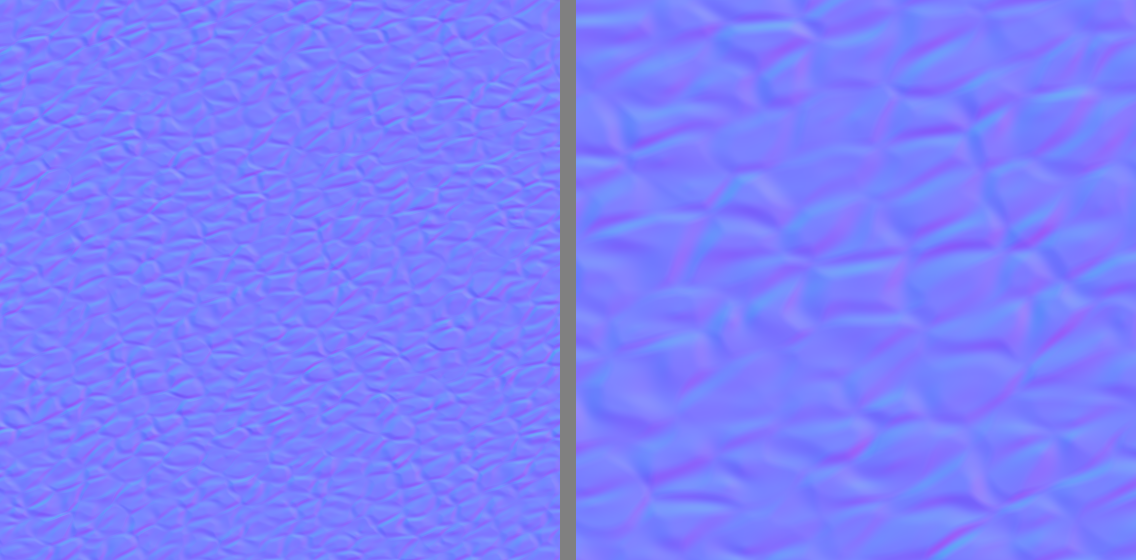
Left, the full canvas; right, a detail of the centre.
A WebGL 2 fragment shader for this texture map:

```glsl
#version 300 es
precision highp float;

uniform vec2 u_resolution;
out vec4 outColor;

const float GRAIN_TILT = 0.33;
const vec2 GRAIN_SCALE = vec2(21.0, 37.0);
const float CREASE_DEPTH = 0.0014;
const float SAMPLE_STEP = 0.0026;
const vec2 MEAN_TILT = vec2(-0.028, -0.008);

// Integer lattice hash, two values in 0..1
vec2 hash2(vec2 cell) {
    uvec2 v = uvec2(ivec2(cell) + 4096);
    v = v * 1664525u + 1013904223u;
    v.x += v.y * 1664525u;
    v.y += v.x * 1664525u;
    v ^= v >> 16u;
    v.x += v.y * 1664525u;
    v.y += v.x * 1664525u;
    v ^= v >> 16u;
    return vec2(v & 65535u) / 65535.0;
}

float cornerSlope(vec2 cell, vec2 offset) {
    float angle = 6.28318 * hash2(cell).x;
    return dot(vec2(cos(angle), sin(angle)), offset);
}

float gradientNoise(vec2 p) {
    vec2 cell = floor(p);
    vec2 f = p - cell;
    vec2 u = f * f * f * (f * (f * 6.0 - 15.0) + 10.0);
    vec2 e = vec2(1.0, 0.0);
    float low = mix(cornerSlope(cell, f), cornerSlope(cell + e.xy, f - e.xy), u.x);
    float high = mix(cornerSlope(cell + e.yx, f - e.yx), cornerSlope(cell + e.xx, f - e.xx), u.x);
    return mix(low, high, u.y);
}

vec2 rotate(vec2 p, float angle) {
    float c = cos(angle), s = sin(angle);
    return vec2(c * p.x + s * p.y, c * p.y - s * p.x);
}

// Gap between the two nearest cell centres: zero along the creases
float creaseDistance(vec2 p) {
    vec2 cell = floor(p);
    float nearest = 8.0, second = 8.0;
    for (int y = -1; y <= 1; y++) {
        for (int x = -1; x <= 1; x++) {
            vec2 neighbour = cell + vec2(x, y);
            float d = length(neighbour + 0.08 + 0.84 * hash2(neighbour) - p);
            second = min(second, max(nearest, d));
            nearest = min(nearest, d);
        }
    }
    return second - nearest;
}

// Leather relief in canvas units
float leatherHeight(vec2 p, float tilt, vec2 scale, float depth) {
    // Bend the grain so its direction drifts across the hide
    p.y += 0.035 * gradientNoise(p * 3.0 + 17.0);
    vec2 grain = rotate(p, tilt) * scale;
    vec2 wobble = vec2(gradientNoise(grain * 0.9 + 31.0), gradientNoise(grain * 0.9 + 73.0));
    vec2 warped = grain + 0.45 * wobble;

    // Pebbles with creases of uneven depth
    float pebble = smoothstep(0.0, 0.62, creaseDistance(warped));
    float strength = 0.9 + 0.9 * gradientNoise(grain * 0.55 + 9.0);
    float height = depth * strength * pebble;

    // Soft folds and fine wrinkles
    height += 0.0010 * gradientNoise(grain * vec2(0.8, 1.1) + 51.0);
    height += 0.0004 * gradientNoise(grain * vec2(1.9, 1.8) + 95.0);
    return height;
}

vec2 leatherSlope(vec2 p, float h) {
    vec2 e = vec2(h, 0.0);
    float right = leatherHeight(p + e.xy, GRAIN_TILT, GRAIN_SCALE, CREASE_DEPTH);
    float left = leatherHeight(p - e.xy, GRAIN_TILT, GRAIN_SCALE, CREASE_DEPTH);
    float top = leatherHeight(p + e.yx, GRAIN_TILT, GRAIN_SCALE, CREASE_DEPTH);
    float bottom = leatherHeight(p - e.yx, GRAIN_TILT, GRAIN_SCALE, CREASE_DEPTH);
    return vec2(right - left, top - bottom) / (2.0 * h);
}

void main() {
    vec2 p = gl_FragCoord.xy / u_resolution;

    // Encode the surface normal as colour
    vec2 slope = leatherSlope(p, SAMPLE_STEP);
    vec3 normal = normalize(vec3(MEAN_TILT - slope, 1.0));
    outColor = vec4(normal * 0.5 + 0.5, 1.0);
}
```
